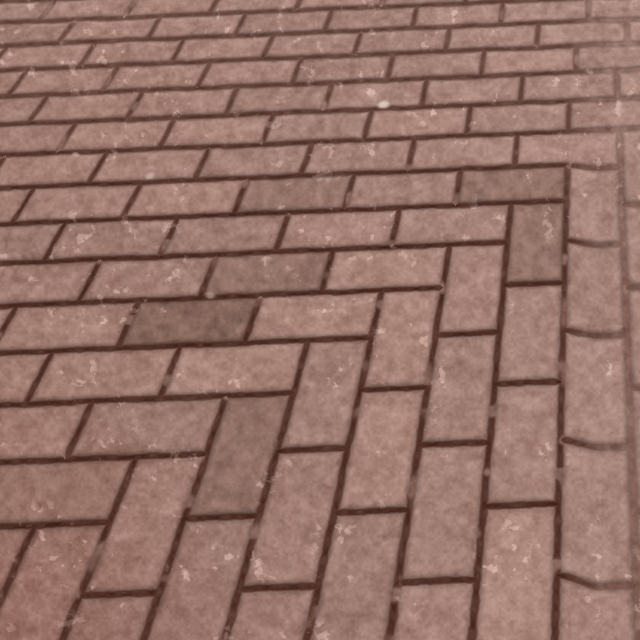
A WebGL 1 fragment shader for this texture:

```glsl
precision highp float;
// Worn red brick paving in perspective: running-bond rows mitred into upright columns.
uniform vec2 u_resolution;

// Perspective of the ground plane (y measured downward from the top edge)
const float ROW_SLOPE = 0.042;
const float HORIZON = -1.0117;
const float VANISH_X = 0.9206;
const float ROW_DEPTH = 31.73;
const float ROW_ORIGIN = 30.29;
const float COLUMN_STEP = 0.0637;
const float COLUMN_ORIGIN = 0.0376;
const float MITRE = 5.0;

// Surface
const float JOINT_WIDTH = 0.0025;
const float EDGE_WOBBLE = 0.0036;
const vec3 BRICK_RED = vec3(0.605, 0.460, 0.418);
const vec3 BRICK_PALE = vec3(0.695, 0.560, 0.520);
const vec3 BRICK_SOOT = vec3(0.470, 0.355, 0.312);
const vec3 JOINT_DARK = vec3(0.300, 0.172, 0.135);
const vec3 JOINT_DUSTY = vec3(0.580, 0.445, 0.400);
const vec3 CHIP_COLOR = vec3(0.860, 0.770, 0.720);

float hash(vec2 p) {
  vec3 q = fract(vec3(p.xyx) * 0.1031);
  q += dot(q, q.yzx + 33.33);
  return fract((q.x + q.y) * q.z);
}

float noise(vec2 p) {
  vec2 i = floor(p);
  vec2 f = fract(p);
  f = f * f * (3.0 - 2.0 * f);
  return mix(mix(hash(i), hash(i + vec2(1.0, 0.0)), f.x),
             mix(hash(i + vec2(0.0, 1.0)), hash(i + vec2(1.0, 1.0)), f.x), f.y);
}

float fbm(vec2 p) {
  const mat2 TURN = mat2(1.6, 1.2, -1.2, 1.6);
  float sum = 0.0;
  float gain = 0.5;
  for (int k = 0; k < 4; k++) {
    sum += gain * noise(p);
    p = TURN * p + 17.7;
    gain *= 0.55;
  }
  return sum;
}

// 1 at the edge, fading to 0 at the given reach
float fade(float reach, float distance) {
  return 1.0 - smoothstep(0.0, reach, distance);
}

// Soft elliptical patch, 1 at its centre
float patchAt(vec2 p, vec2 centre, vec2 radius) {
  vec2 d = (p - centre) / radius;
  return exp(-dot(d, d) * dot(d, d));
}

// Canvas point to plane: x counts columns, y counts rows
vec2 toPlane(vec2 p) {
  float depth = p.y + ROW_SLOPE * p.x - HORIZON;
  float u = ((p.x - VANISH_X) / depth - COLUMN_ORIGIN) / COLUMN_STEP;
  float v = ROW_ORIGIN - ROW_DEPTH / depth;
  v -= 0.17 * smoothstep(0.87, 0.94, p.x) * smoothstep(0.2, 0.28, p.y);
  return vec2(u, v);
}

vec2 toCanvas(vec2 plane) {
  float depth = ROW_DEPTH / (ROW_ORIGIN - plane.y);
  float x = VANISH_X + depth * (plane.x * COLUMN_STEP + COLUMN_ORIGIN);
  return vec2(x, depth + HORIZON - ROW_SLOPE * x);
}

// Darkening of whole bricks, looked up at the brick centre
float sootAt(vec2 c) {
  const vec2 REACH = vec2(0.04, 0.03);
  return patchAt(c, vec2(0.312, 0.505), REACH) + 0.5 * patchAt(c, vec2(0.425, 0.430), REACH)
       + 0.7 * patchAt(c, vec2(0.810, 0.293), REACH) + 0.65 * patchAt(c, vec2(0.845, 0.388), REACH)
       + 0.65 * patchAt(c, vec2(0.385, 0.720), REACH) + 0.4 * patchAt(c, vec2(0.475, 0.305), REACH)
       + 0.35 * patchAt(c, vec2(0.080, 0.770), REACH);
}

void main() {
  vec2 p = gl_FragCoord.xy / u_resolution;
  p.y = 1.0 - p.y;
  float depth = p.y + ROW_SLOPE * p.x - HORIZON;
  vec2 wobble = vec2(fbm(p * 30.0), fbm(p * 30.0 + 51.0)) - 0.5;
  vec2 plane = toPlane(p + wobble * EDGE_WOBBLE);

  // Brick layout on either side of the stepped mitre
  vec2 cell = floor(plane);
  vec2 local, size;
  if (cell.x + cell.y < MITRE) {
    float drift = 0.13 * max(3.0 - cell.y, 0.0);
    local = vec2(fract((plane.x - MITRE + cell.y - drift) * 0.5) * 2.0, plane.y - cell.y);
    size = vec2(2.0, 1.0);
  } else {
    local = vec2(plane.x - cell.x, fract((plane.y - MITRE + cell.x) * 0.5) * 2.0);
    size = vec2(1.0, 2.0);
  }
  vec2 centre = plane - local + 0.5 * size;
  float tone = hash(floor(centre * 2.0 + 0.25) + 80.0);

  // Edge distances in canvas units; side joints are wider than row joints
  vec2 unitSize = vec2(COLUMN_STEP * depth, depth * depth / ROW_DEPTH);
  vec2 nearEdge = local * unitSize;
  vec2 farEdge = (size - local) * unitSize;
  vec2 edge = min(nearEdge, farEdge) * vec2(0.85, 1.0);
  float inside = min(edge.x, edge.y);
  float rough = fbm(p * 80.0);
  float fine = noise(p * 210.0);
  float grain = fbm(plane * vec2(4.0, 5.0));
  float width = JOINT_WIDTH * depth * (0.4 + 1.1 * rough);
  float face = smoothstep(width - 0.0022, width + 0.0026, inside);

  // Brick face: light from the upper right, per-brick tone, grain
  float light = clamp(0.10 + 0.45 * p.x + 0.25 * (1.0 - p.y), 0.0, 1.0);
  vec3 brick = mix(BRICK_RED, BRICK_PALE, light) * (0.965 + 0.06 * tone);
  brick += (grain - 0.5) * 0.10 + (rough - 0.5) * 0.15 + (fine - 0.5) * 0.05;
  brick -= vec3(0.03, 0.045, 0.045) * fade(0.45, length(p - vec2(0.0, 1.0)));
  float soot = clamp(sootAt(toCanvas(centre)), 0.0, 1.0);
  brick = mix(brick, BRICK_SOOT * (0.75 + 0.5 * rough), soot * (0.35 + 0.6 * grain));

  // Worn pale rims on upper edges, shade toward the borders
  float rim = fade(0.012, nearEdge.y) * smoothstep(0.35, 0.7, noise(p * 70.0));
  brick += 0.08 * rim;
  brick *= 1.0 - 0.30 * fade(0.0075 * depth, inside);
  brick *= 1.0 - 0.14 * fade(0.010 * depth, farEdge.y);

  // Joints: deep in the foreground, dusty far away and at the right
  float dusty = 0.35 * fade(0.4, p.y) + 0.65 * smoothstep(0.86, 0.96, p.x);
  float sideDust = 0.08 + 0.7 * smoothstep(0.66, 0.9, noise(p * 42.0 + 5.0));
  dusty += edge.x < edge.y ? sideDust : 0.0;
  vec3 joint = mix(JOINT_DARK, JOINT_DUSTY, clamp(dusty, 0.0, 0.95));
  joint += (rough - 0.5) * 0.18;
  vec3 color = mix(joint, brick, face);

  // Pale scuffs and a few larger chips
  color += 0.14 * smoothstep(0.66, 0.80, fbm(p * 62.0 + 33.0)) * smoothstep(0.4, 0.7, noise(p * 17.0));
  vec2 q = p + wobble * 0.01;
  float chip = patchAt(q, vec2(0.599, 0.166), vec2(0.009, 0.006));
  chip += 0.6 * patchAt(q, vec2(0.233, 0.273), vec2(0.008, 0.005));
  chip += 0.5 * patchAt(q, vec2(0.119, 0.242), vec2(0.006, 0.004));
  chip += 0.5 * patchAt(q, vec2(0.329, 0.462), vec2(0.008, 0.005));
  gl_FragColor = vec4(clamp(mix(color, CHIP_COLOR, clamp(chip, 0.0, 1.0)), 0.0, 1.0), 1.0);
}
```
